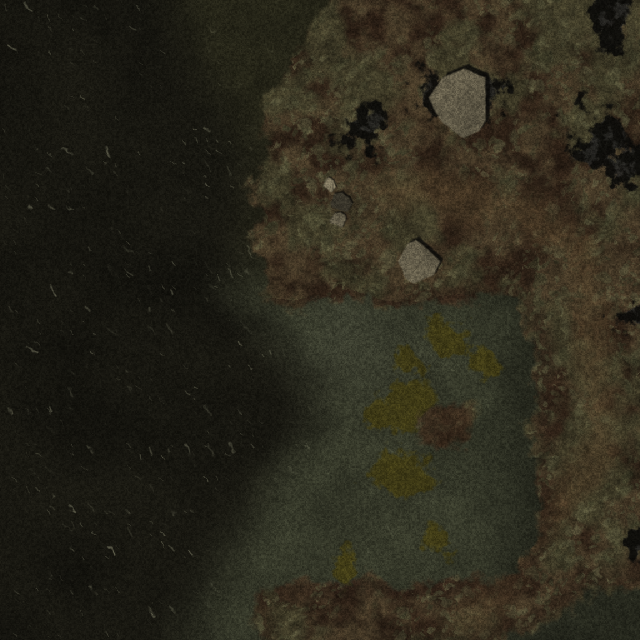
This texture is drawn by a Shadertoy shader. Its source:

```glsl
float hash(vec2 p) {
  vec3 q = fract(p.xyx * 0.1031);
  q += dot(q, q.yzx + 33.33);
  return fract((q.x + q.y) * q.z);
}

float noise(vec2 p) {
  vec2 i = floor(p), f = fract(p), e = vec2(1, 0);
  f = f * f * (3.0 - 2.0 * f);
  return mix(mix(hash(i), hash(i + e), f.x), mix(hash(i + e.yx), hash(i + 1.0), f.x), f.y);
}

float fbm(vec2 p) {
  float sum = 0.0, amp = 0.53;
  for (int i = 0; i < 4; i++) {
    sum += amp * noise(p);
    p = mat2(1.6, 1.2, -1.2, 1.6) * p + 17.3;
    amp *= 0.5;
  }
  return sum;
}

float bell(float x, float width) { return exp(-x * x / (width * width)); }

float segment(vec2 p, vec2 a, vec2 b) {
  vec2 d = b - a;
  return length(p - a - d * clamp(dot(p - a, d) / dot(d, d), 0.0, 1.0));
}

float roundBox(vec2 p, vec2 size, float radius) {
  vec2 d = abs(p) - size + radius;
  return length(max(d, 0.0)) + min(max(d.x, d.y), 0.0) - radius;
}

// Faceted stone from half planes at uneven distances
float stone(vec2 p, float radius, float seed) {
  float d = -1.0;
  for (int i = 0; i < 8; i++) {
    float a = (float(i) + 0.6 * hash(vec2(i, seed))) * 0.785;
    d = max(d, dot(p, vec2(cos(a), sin(a))) - radius * (0.78 + 0.35 * hash(vec2(seed, i))));
  }
  return smoothstep(0.002, -0.002, d);
}

// Union of ragged discs, each given as centre and radius
float blotches(vec2 p, vec3 spots[9], float rough) {
  float d = 1.0;
  for (int i = 0; i < 9; i++) d = min(d, length(p - spots[i].xy) - spots[i].z);
  return smoothstep(0.006, -0.006, d + rough);
}

// Scattered round tufts: x is coverage, y a random tone
vec2 tufts(vec2 p) {
  vec2 best = vec2(0);
  for (int i = 0; i < 9; i++) {
    vec2 id = floor(p) + vec2(i % 3, i / 3) - 1.0;
    float d = length(p - id - vec2(hash(id), hash(id + 41.7)));
    float radius = 0.15 + 0.5 * hash(id + 9.1);
    float cover = smoothstep(radius, radius - 0.25, d) * step(hash(id + 73.0), 0.52);
    if (cover > best.x) best = vec2(cover, hash(id + 5.5));
  }
  return best;
}

// Short slanted glints on the water
float glints(vec2 p, float density) {
  vec2 id = floor(p), centre = 0.35 + 0.3 * vec2(hash(id), hash(id + 19.0));
  float a = -0.45 - 0.8 * hash(id + 3.0);
  vec2 reach = vec2(cos(a), sin(a)) * (0.06 + 0.26 * hash(id + 7.0));
  float d = segment(fract(p) + 0.12 * (noise(p * 5.0) - 0.5), centre - reach, centre + reach);
  return smoothstep(0.09, 0.0, d) * step(hash(id + 29.0), density) * hash(id + 61.0);
}

void mainImage(out vec4 fragColor, in vec2 fragCoord) {
  vec2 uv = fragCoord / iResolution.xy;
  float broad = fbm(uv * 9.0), medium = fbm(uv * 24.0 + 8.0), fine = fbm(uv * 85.0);
  vec2 p = uv + 0.05 * (vec2(broad, fbm(uv * 11.0 + 40.0)) - 0.5);
  float ragged = 0.05 * (medium - 0.5) + 0.022 * (fine - 0.5);

  // Deep water fading to the shallows
  float deepEdge = 0.28 + 0.11 * smoothstep(1.0, 0.72, p.y) + 0.1 * bell(p.y - 0.37, 0.12)
    - 0.05 * bell(p.y - 0.55, 0.05) - 0.09 * smoothstep(0.24, 0.0, p.y);
  float shallow = smoothstep(-0.07, 0.08, p.x - deepEdge);
  vec3 bed = mix(vec3(0.205, 0.215, 0.158), vec3(0.145, 0.142, 0.092), smoothstep(0.5, 0.66, p.y));
  bed *= (0.82 + 0.36 * medium) * (1.0 - 0.3 * smoothstep(0.73, 0.84, p.x) * step(p.y, 0.6));
  bed += 0.025 * bell(length(p - vec2(0.55, 0.46)), 0.09);
  vec3 col = mix(vec3(0.088, 0.085, 0.061) * (0.72 + 0.55 * broad), bed, shallow);
  float flecks = glints(uv * 32.0, 0.42) + 0.7 * glints(uv * 57.0 + 21.1, 0.4);
  col += vec3(0.24, 0.24, 0.2) * flecks * smoothstep(0.35, 0.65, medium) * (1.0 - 0.75 * shallow);

  // Yellow weed in the cove
  vec3 weeds[9] = vec3[9](vec3(0.7, 0.465, 0.033), vec3(0.75, 0.43, 0.02), vec3(0.635, 0.437, 0.014),
    vec3(0.635, 0.36, 0.035), vec3(0.6, 0.355, 0.022), vec3(0.61, 0.27, 0.037),
    vec3(0.655, 0.25, 0.018), vec3(0.68, 0.16, 0.024), vec3(0.54, 0.12, 0.015));
  col = mix(col, vec3(0.26, 0.235, 0.07) * (0.8 + 0.4 * fine), 0.8 * blotches(uv, weeds, ragged * 1.4));

  // Land around the cove, with a pool in the lower right corner
  float shore = 0.405 + 0.9 * pow(max(p.y - 0.66, 0.0), 2.0);
  float cove = roundBox(p - vec2(0.54, 0.312), vec2(0.3, 0.215), 0.08);
  float pool = dot(p - vec2(0.9, 0.055), vec2(-0.447, 0.894));
  float island = 0.046 - length(uv - vec2(0.7, 0.33));
  float inland = min(min(p.x - shore, cove), pool);
  float land = smoothstep(-0.008, 0.008, max(inland, island) + ragged);
  vec3 soil = mix(vec3(0.165, 0.12, 0.082), vec3(0.265, 0.22, 0.15), smoothstep(0.32, 0.64, medium));
  soil = mix(soil, vec3(0.235, 0.235, 0.155), 0.65 * smoothstep(0.47, 0.62, fbm(uv * 14.0 + 70.0)));

  // Sandy track
  vec2 bend = vec2(0.8, 0.675), corner = vec2(0.92, 0.61), south = vec2(0.935, 0.3);
  float track = min(min(segment(p, vec2(0.61, 0.695), bend), segment(p, bend, corner)),
    min(segment(p, corner, south), segment(p, south, vec2(0.74, 0.03))));
  float sand = smoothstep(0.05, 0.0, track + ragged);
  soil = mix(soil, vec3(0.305, 0.245, 0.16), 0.65 * sand);
  soil = mix(soil, vec3(0.16, 0.11, 0.078), 0.55 * bell(inland - 0.012, 0.02) * step(p.y, 0.54));

  // Lichen and leaf tufts
  float growth = 0.6 * (1.0 - 0.75 * sand) * smoothstep(0.36, 0.58, broad + 0.3 * (medium - 0.4));
  for (int i = 0; i < 2; i++) {
    vec2 tuft = tufts((p + 0.02 * fine) * (48.0 + 37.0 * float(i)));
    soil = mix(soil, mix(vec3(0.205, 0.205, 0.135), vec3(0.345, 0.335, 0.235), tuft.y), tuft.x * growth);
  }
  soil = mix(soil, vec3(0.21, 0.155, 0.105), 0.65 * smoothstep(0.0, 0.01, island));
  col = mix(col, soil * (0.72 + 0.56 * fine), land);

  // Dark hollows
  vec3 hollows[9] = vec3[9](vec3(0.67, 0.855, 0.035), vec3(0.745, 0.855, 0.033), vec3(0.575, 0.8, 0.03),
    vec3(0.91, 0.83, 0.02), vec3(0.94, 0.775, 0.027), vec3(0.96, 0.735, 0.032),
    vec3(0.955, 0.975, 0.036), vec3(1, 0.51, 0.022), vec3(1, 0.15, 0.02));
  vec3 dark = vec3(0.045, 0.043, 0.035);
  col = mix(col, dark + 0.09 * smoothstep(0.48, 0.7, fine), 0.92 * blotches(uv, hollows, ragged * 1.8));

  // Stones and their shadows: centre, size, brightness
  vec4 stones[5] = vec4[5](vec4(0.722, 0.838, 0.046, 1), vec4(0.652, 0.59, 0.03, 1),
    vec4(0.515, 0.711, 0.01, 1.25), vec4(0.529, 0.657, 0.011, 1), vec4(0.534, 0.684, 0.015, 0.58));
  for (int i = 0; i < 5; i++) {
    vec4 s = stones[i];
    vec2 q = uv - s.xy + 0.012 * (medium - 0.5);
    col = mix(col, dark, 0.85 * stone(q - s.z * 0.15, s.z, float(i)));
    vec3 face = vec3(0.37, 0.345, 0.275) * s.w * (0.7 + 0.35 * medium + 0.25 * fine);
    col = mix(col, face, stone(q, s.z, float(i)));
  }

  // Fine grain
  float grain = hash(floor(uv * 512.0)) + noise(uv * 300.0) - 1.0;
  fragColor = vec4(max(col * (1.0 + 0.22 * grain) + 0.012 * grain, 0.0), 1);
}
```
